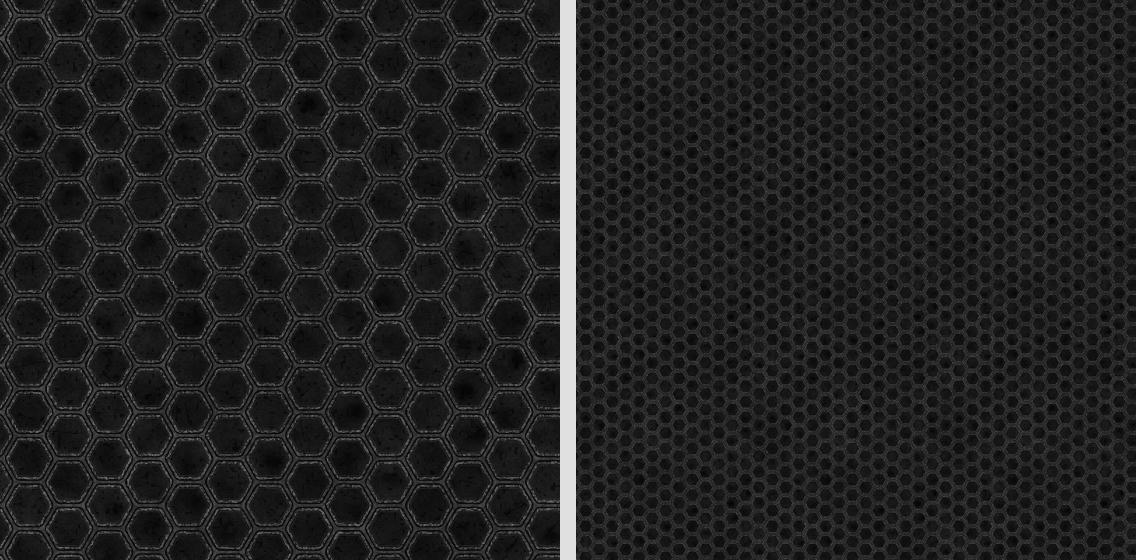
Left, the tile; right, the same tile 3 across and 3 down.
This pattern is drawn by a Shadertoy shader. Its source:

```glsl
// Worn dark hexagon plating: flat-topped cells with a raised seam, a black groove,
// a grainy rim and a stained, scratched face. A hexagon distance selects each layer;
// wrapping value noise and per-cell hashes add wear, so the sheet tiles.

const vec2  REPEATS      = vec2(7.0, 12.0);         // lattice repeats, two cells each
const vec2  LATTICE      = vec2(1.7320508, 1.0);    // repeat size, cell height = 1
const vec2  ORIGIN       = vec2(0.365, 0.17);       // first cell centre, in repeats
const float CORE         = 0.33;                    // apothem where corners are sharp
const float INNER_LINE   = 0.362;                   // layer positions from cell centre
const float RIM_START    = 0.392;
const float RIM_END      = 0.440;
const float SEAM_START   = 0.473;
const float LINE_WIDTH   = 0.010;
const float EDGE_WEAR    = 0.022;
const float FACE_TONE    = 0.088;
const float LINE_TONE    = 0.155;
const float RIM_TONE     = 0.265;
const float GROOVE_TONE  = 0.040;
const float SEAM_TONE    = 0.235;
const float SCRATCH_RATE = 0.35;
const vec3  TINT         = vec3(0.995, 0.995, 1.01);

float hash(vec2 p) {
    vec3 h = fract(vec3(p.xyx) * vec3(0.1031, 0.1030, 0.0973));
    h += dot(h, h.yzx + 33.33);
    return fract((h.x + h.y) * h.z);
}

// Value noise that wraps after a whole number of steps across the canvas
float noise(vec2 uv, float period) {
    vec2 p = uv * period, i = floor(p), f = p - i;
    f = f * f * (3.0 - 2.0 * f);
    vec2 a = mod(i, period), b = mod(i + 1.0, period);
    float seed = period * 1.7;
    return mix(mix(hash(a + seed), hash(vec2(b.x, a.y) + seed), f.x),
               mix(hash(vec2(a.x, b.y) + seed), hash(b + seed), f.x), f.y);
}

float fbm(vec2 uv, float period) {
    float sum = 0.0, weight = 0.5;
    for (int i = 0; i < 4; i++) {
        sum += weight * noise(uv, period);
        period *= 2.0;
        weight *= 0.5;
    }
    return sum / 0.9375;
}

float hexagonDistance(vec2 p, float apothem) {
    const vec3 k = vec3(-0.8660254, 0.5, 0.5773503);
    p = abs(p);
    p -= 2.0 * min(dot(k.xy, p), 0.0) * k.xy;
    p -= vec2(clamp(p.x, -k.z * apothem, k.z * apothem), apothem);
    return length(p) * sign(p.y);
}

float segmentDistance(vec2 p, vec2 a, vec2 b) {
    vec2 ab = b - a;
    return length(p - a - ab * clamp(dot(p - a, ab) / dot(ab, ab), 0.0, 1.0));
}

// Offset from the nearest cell centre (xy) and the wrapped cell index (zw)
vec4 nearestCell(vec2 uv) {
    vec2 g = uv * REPEATS - ORIGIN;
    vec2 i = floor(g + 0.5), j = floor(g) + 0.5;
    vec2 a = (g - i) * LATTICE, b = (g - j) * LATTICE;
    bool first = dot(a, a) < dot(b, b);
    return vec4(first ? a : b, mod(first ? i : j, REPEATS) * 2.0);
}

float faceTone(vec2 uv, vec2 p, vec2 id, float aa) {
    float tone = FACE_TONE * mix(0.88, 1.12, hash(id + 3.1));
    tone *= mix(0.6, 1.4, fbm(uv, 36.0));

    // Dark stain, strong in a few cells only
    vec2 centre = 0.3 * (vec2(hash(id + 11.3), hash(id + 17.9)) - 0.5);
    float stain = pow(hash(id + 23.7), 3.0) * smoothstep(0.36, 0.05, length(p - centre));
    tone *= 1.0 - 0.7 * stain * smoothstep(0.2, 0.6, fbm(uv, 56.0));

    // Pits
    tone *= 1.0 - 0.5 * smoothstep(0.76, 0.9, noise(uv, 190.0));

    // Scratch
    float angle = 6.2831853 * hash(id + 31.3);
    vec2 along = vec2(cos(angle), sin(angle)) * mix(0.12, 0.32, hash(id + 37.7));
    float d = segmentDistance(p, centre - along, centre + along);
    float scratch = step(hash(id + 41.9), SCRATCH_RATE) * smoothstep(0.006 + aa, 0.0, d);
    return tone * (1.0 - 0.5 * scratch);
}

void mainImage(out vec4 fragColor, in vec2 fragCoord) {
    vec2 uv = fragCoord / iResolution.xy;
    float aa = 0.6 * REPEATS.y / iResolution.y;
    vec4 cell = nearestCell(uv);
    float grain = noise(uv, 400.0);
    float grit = noise(uv, 230.0);
    float wear = fbm(uv, 24.0);

    // Distance from the centre to a hexagon with rounded corners
    float d = hexagonDistance(cell.xy, CORE) + CORE;
    float rough = d + EDGE_WEAR * (grit - 0.5);

    // Face and its thin outline
    float tone = faceTone(uv, cell.xy, cell.zw, aa);
    float line = 1.0 - smoothstep(LINE_WIDTH - aa, LINE_WIDTH + aa, abs(d - INNER_LINE));
    tone = mix(tone, LINE_TONE * mix(0.7, 1.2, wear), line * 0.8);

    // Grainy rim, groove and seam
    float rimTone = RIM_TONE * mix(0.5, 1.4, grain) * mix(0.8, 1.2, wear);
    tone = mix(tone, rimTone, smoothstep(-aa, aa, rough - RIM_START));
    tone = mix(tone, GROOVE_TONE, smoothstep(-aa, aa, rough - RIM_END));
    float seamTone = SEAM_TONE * mix(0.75, 1.2, grit) * mix(0.75, 1.2, wear);
    tone = mix(tone, seamTone, smoothstep(-aa, aa, d - SEAM_START));

    // Fine grain and broad grime over everything
    tone *= mix(0.82, 1.18, grain) * mix(0.85, 1.15, fbm(uv, 5.0));
    fragColor = vec4(tone * TINT, 1.0);
}
```
